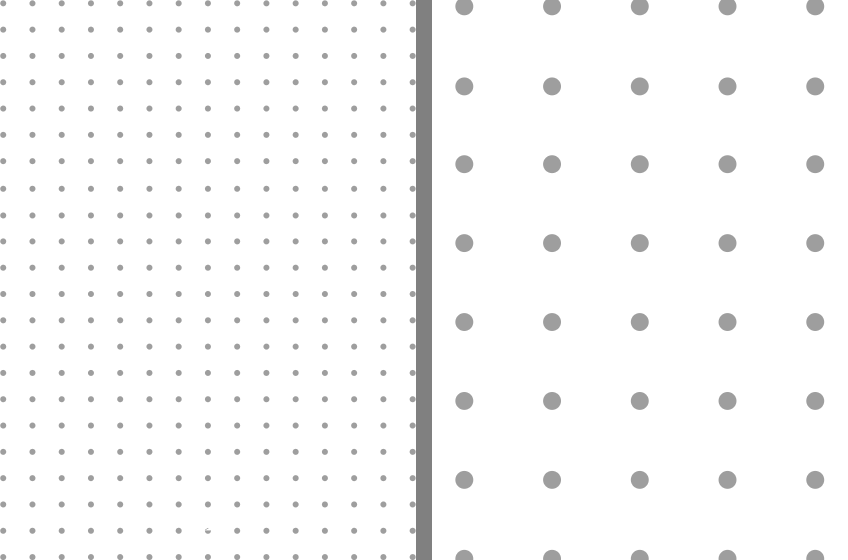
Left, the full canvas; right, a detail of the centre.
Write a WebGL 2 fragment shader that draws this pattern.

```glsl
#version 300 es
precision highp float;
// Grey dot grid on white: 15 columns by 22 rows, with slightly uneven row steps.
// Each pixel measures its distance to the nearest dot, in units of the column pitch;
// one dot near the bottom has lost most of its upper half.
uniform vec2 u_resolution;
out vec4 outColor;

float segmentDistance(vec2 p, vec2 a, vec2 b) {
    vec2 ab = b - a;
    return length(p - a - ab * clamp(dot(p - a, ab) / dot(ab, ab), 0.0, 1.0));
}

// Small vertical slips of the upper rows, counted from the bottom
float rowSlip(float row) {
    return 0.045 * step(14.5, row) - 0.013 * (1.0 - step(0.5, abs(row - 13.0)));
}

void main() {
    // Canvas is 14.225 column pitches wide and 19.167 high
    vec2 canvas = vec2(14.225, 19.167);
    vec2 p = gl_FragCoord.xy / u_resolution * canvas;
    float pixel = canvas.y / u_resolution.y;

    // Nearest dot and position relative to its centre
    vec2 pitch = vec2(1.0, 0.9004);
    vec2 firstDot = vec2(0.11, 0.1);
    vec2 cell = floor((p - firstDot) / pitch + 0.5);
    vec2 local = p - firstDot - cell * pitch;
    local.y -= rowSlip(cell.y);

    float dist = length(local) - 0.102;

    // Worn dot: lower half plus a thin slanted sliver
    if (cell == vec2(7.0, 1.0)) {
        float lowerHalf = max(dist, local.y - 0.012);
        float sliver = segmentDistance(local, vec2(-0.08, 0.035), vec2(0.005, 0.09)) - 0.01;
        dist = min(lowerHalf, sliver);
    }

    float ink = clamp(0.5 - dist / pixel, 0.0, 1.0);
    vec3 paper = vec3(1.0);
    vec3 dotGrey = vec3(0.62);
    outColor = vec4(mix(paper, dotGrey, ink), 1.0);
}
```
